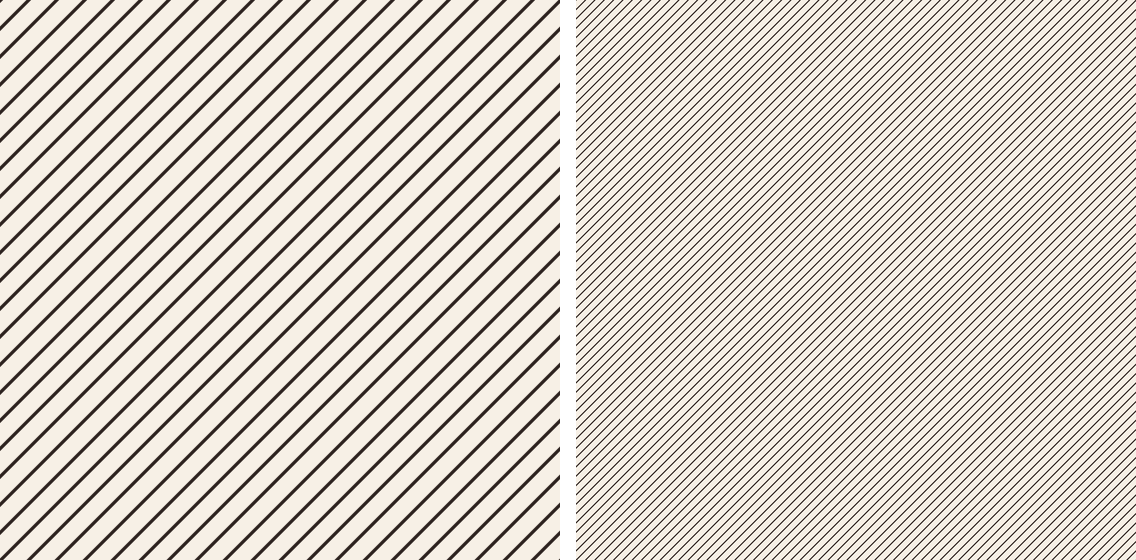
Left: one tile. Right: repeated 3 by 3.
Write a Shadertoy shader that draws this pattern.

```glsl
// Thin dark diagonal pinstripes rising to the right on a warm cream ground.
// One stripe coordinate, x minus y, is repeated a whole number of times so
// the tile wraps on every edge; edges are smoothed over one pixel.

const float REPEATS = 20.0;      // stripes across and down
const float LINE_SHARE = 0.168;  // part of each period that is line
const float PHASE = 0.03;        // shift of the line centre, in periods

const vec3 CREAM = vec3(0.970, 0.940, 0.900);
const vec3 INK = vec3(0.175, 0.135, 0.120);

// Distance to the nearest whole number, in periods
float distanceToLine(float coord) {
    return abs(fract(coord + 0.5) - 0.5);
}

// Coverage of a line of the given width, softened over one pixel
float lineCoverage(float dist, float width, float pixel) {
    return clamp((0.5 * width - dist) / pixel + 0.5, 0.0, 1.0);
}

// Diagonal stripes over the unit tile
float diagonalStripes(vec2 uv, float repeats, float phase, float width, float pixel) {
    float coord = (uv.x - uv.y) * repeats - phase;
    return lineCoverage(distanceToLine(coord), width, pixel);
}

void mainImage(out vec4 fragColor, in vec2 fragCoord) {
    vec2 uv = fragCoord / iResolution.xy;

    // Size of a pixel measured across the stripes, in periods
    float pixel = length(REPEATS / iResolution.xy);

    float ink = diagonalStripes(uv, REPEATS, PHASE, LINE_SHARE, pixel);
    fragColor = vec4(mix(CREAM, INK, ink), 1.0);
}
```
